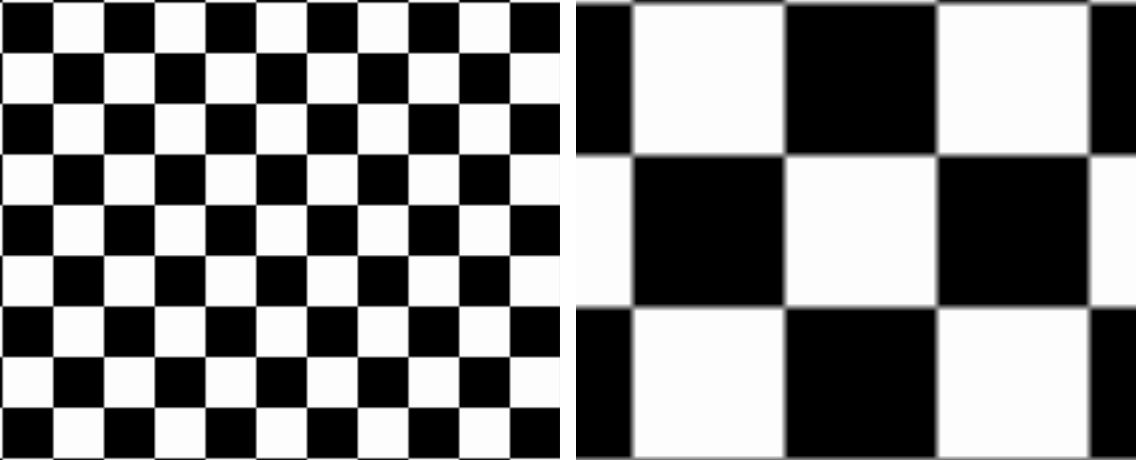
Left: the whole. Right: its middle third, enlarged.
Give the GLSL for this pattern, as a Shadertoy shader.

```glsl
// Black and white checkerboard with softly blurred square edges.

// Lengths are fractions of the canvas height.
const vec2 CELL_SIZE = vec2(0.1103, 0.1101);
const vec2 TOP_LEFT_MARGIN = vec2(0.0056, 0.0056);
const float EDGE_SOFTNESS = 0.0056;
const vec3 DARK = vec3(0.0);
const vec3 LIGHT = vec3(0.993);

// Signed distance to the nearest cell border: positive in even cells.
vec2 alternatingDistance(vec2 cell) {
    return 0.5 - abs(mod(cell + 0.5, 2.0) - 1.0);
}

void mainImage(out vec4 fragColor, in vec2 fragCoord) {
    // Measure from the top left corner, with y pointing down.
    vec2 position = vec2(fragCoord.x, iResolution.y - fragCoord.y) / iResolution.y;
    vec2 cell = (position - TOP_LEFT_MARGIN) / CELL_SIZE;

    // Soft square waves, never sharper than one pixel.
    float halfEdge = 0.5 * max(EDGE_SOFTNESS, 1.0 / iResolution.y);
    vec2 wave = clamp(alternatingDistance(cell) * CELL_SIZE / halfEdge, -1.0, 1.0);

    // The product flips sign at every border, giving the checks.
    float darkness = 0.5 + 0.5 * wave.x * wave.y;
    fragColor = vec4(mix(LIGHT, DARK, darkness), 1.0);
}
```
